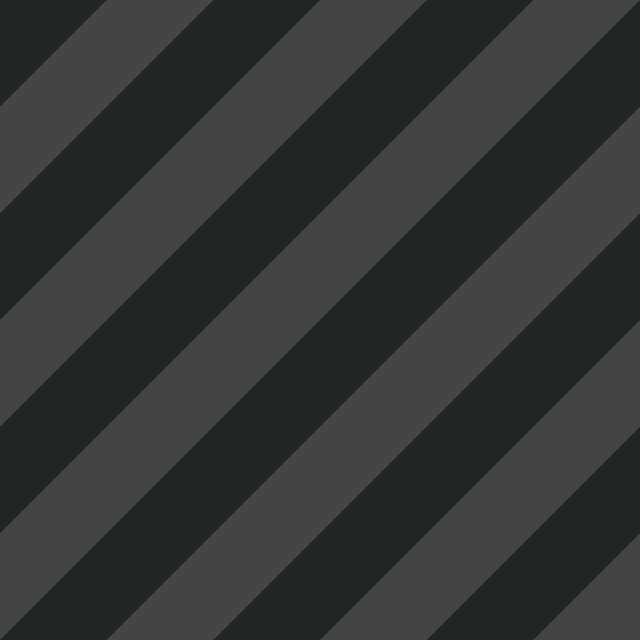
A three.js fragment shader for this pattern:

```glsl
// Even diagonal stripes in two dark greys, rising to the right.
varying vec2 vUv;

const float STRIPE_REPEATS = 3.0;   // whole number, so the tile wraps
const float LIGHT_SHARE = 0.5;      // part of each repeat that is light
const float LIGHT_CENTRE = 0.75;    // middle of the light band within a repeat
const vec3 DARK_COLOUR = vec3(0.130, 0.153, 0.150);
const vec3 LIGHT_COLOUR = vec3(0.271, 0.271, 0.271);

// Signed distance to the band edge, in repeats: positive inside the light band.
float lightBand(float phase) {
  float fromCentre = abs(fract(phase - LIGHT_CENTRE + 0.5) - 0.5);
  return 0.5 * LIGHT_SHARE - fromCentre;
}

void main() {
  // Phase is constant along lines at 45 degrees.
  float phase = STRIPE_REPEATS * (vUv.x - vUv.y);

  // Edge softened over about one pixel.
  float softness = length(vec2(dFdx(phase), dFdy(phase)));
  float light = clamp(lightBand(phase) / softness + 0.5, 0.0, 1.0);

  gl_FragColor = vec4(mix(DARK_COLOUR, LIGHT_COLOUR, light), 1.0);
}
```
